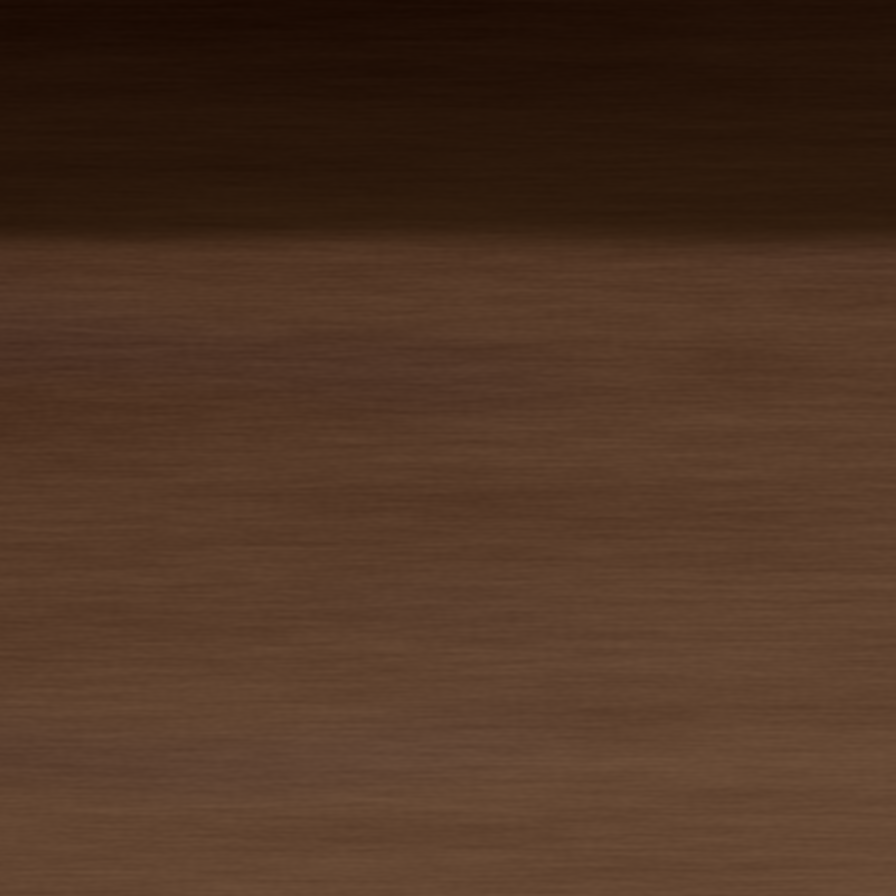
Write a WebGL 2 fragment shader that draws this texture.

```glsl
#version 300 es
precision highp float;
// Brown wood panel with fine horizontal grain and a dark shadow across the top.

#define SHADOW_END 0.267    // depth of the shadow edge, from the top
#define EDGE_SOFTNESS 0.024 // half width of that edge
#define BAND_CONTRAST 0.34  // broad growth bands
#define STREAK_CONTRAST 0.028
#define SPECKLE_CONTRAST 0.016
#define STREAK_ROWS 170.0   // fine streaks over the canvas height
#define SIDE_LIGHT 0.26     // brightening towards the right
#define SHADOW_DEEP vec3(0.110, 0.045, 0.014)
#define SHADOW_SOFT vec3(0.195, 0.117, 0.058)
#define WOOD_DARK vec3(0.308, 0.198, 0.132)
#define WOOD_LIGHT vec3(0.402, 0.287, 0.207)

uniform vec2 u_resolution;
out vec4 fragColor;

vec2 hashGradient(vec2 cell) {
    vec3 p = fract(cell.xyx * vec3(0.1031, 0.1030, 0.0973));
    p += dot(p, p.yzx + 33.33);
    float angle = 6.2832 * fract((p.x + p.y) * p.z);
    return vec2(cos(angle), sin(angle));
}

float gradientNoise(vec2 p) {
    vec2 cell = floor(p);
    vec2 f = p - cell;
    vec2 w = f * f * f * (f * (f * 6.0 - 15.0) + 10.0);
    float a = dot(hashGradient(cell), f);
    float b = dot(hashGradient(cell + vec2(1, 0)), f - vec2(1, 0));
    float c = dot(hashGradient(cell + vec2(0, 1)), f - vec2(0, 1));
    float d = dot(hashGradient(cell + vec2(1, 1)), f - vec2(1, 1));
    return mix(mix(a, b, w.x), mix(c, d, w.x), w.y);
}

// Long flat bands, each octave thinner than the last
float growthBands(vec2 p) {
    float sum = 0.0;
    float weight = 1.0;
    vec2 scale = vec2(0.9, 8.0);
    for (int i = 0; i < 4; i++) {
        sum += weight * gradientNoise(p * scale + 17.3 * float(i + 1));
        scale *= vec2(1.5, 2.1);
        weight *= 0.68;
    }
    return sum;
}

// Thin fibres, faded out where they are finer than the pixels
float fibres(vec2 p, vec2 scale) {
    float resolved = smoothstep(0.8, 1.8, u_resolution.y / scale.y);
    return resolved * gradientNoise(p * scale + 61.7);
}

void main() {
    vec2 uv = gl_FragCoord.xy / u_resolution;
    float depth = 1.0 - uv.y;
    float side = uv.x - 0.5;
    float bands = growthBands(uv);

    // Lit wood, paler towards the bottom right
    float fall = (depth - SHADOW_END) / (1.0 - SHADOW_END);
    float lightness = 0.12 + 0.82 * fall + SIDE_LIGHT * side + BAND_CONTRAST * bands;
    vec3 wood = mix(WOOD_DARK, WOOD_LIGHT, clamp(lightness, -0.15, 1.12));

    // Smoky patches, stronger at the left
    float smoke = smoothstep(0.0, 0.5, gradientNoise(uv * vec2(1.6, 7.0) + 5.4));
    wood += vec3(-0.014, -0.008, 0.010) * smoke * (1.0 - 0.6 * uv.x);

    // Shadow, deepest at the top left
    float lift = 0.08 + 0.85 * depth / SHADOW_END + 0.28 * side + 0.3 * bands;
    vec3 shadow = mix(SHADOW_DEEP, SHADOW_SOFT, clamp(lift, 0.0, 1.0));
    float edge = SHADOW_END + 0.012 * gradientNoise(uv * vec2(2.0, 14.0));
    float lit = smoothstep(edge - EDGE_SOFTNESS, edge + EDGE_SOFTNESS, depth);
    vec3 color = mix(shadow, wood, lit);

    // Fine grain, calmer in the shadow
    float streaks = fibres(uv, vec2(7.0, STREAK_ROWS))
                  + 0.7 * fibres(uv + 3.1, vec2(22.0, STREAK_ROWS * 1.45));
    float speckle = fibres(uv + 7.9, vec2(95.0, STREAK_ROWS * 1.2));
    float grain = STREAK_CONTRAST * streaks + SPECKLE_CONTRAST * speckle;
    color += grain * mix(0.45, 1.0, lit) * vec3(1.0, 0.93, 0.82);

    fragColor = vec4(clamp(color, 0.0, 1.0), 1.0);
}
```
